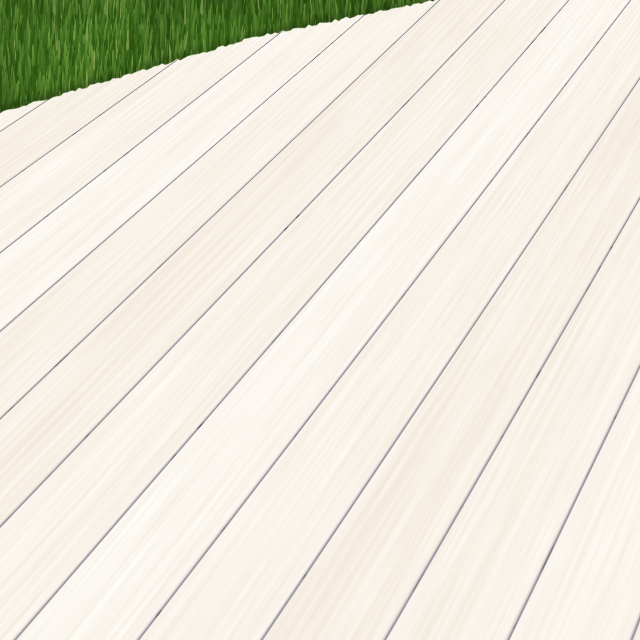
Give the GLSL for this texture, as a three.js fragment shader.

```glsl
// Pale wooden deck boards receding in perspective beside a corner of lawn.
varying vec2 vUv;

// Seam layout: horizontal position and spacing at the far and near canvas edges
const float FAR_X = 0.8893;
const float NEAR_X = 0.0234;
const float FAR_STEP = 0.0964;
const float NEAR_STEP = 0.1927;
const float FAN_SPREAD = 0.0225;
const float SEAM_BEND = 0.0095;
const float SEAM_HALF = 0.012;
const float SEAM_SOFT = 0.011;

const vec3 WOOD_LIGHT = vec3(0.984, 0.966, 0.935);
const vec3 WOOD_BEIGE = vec3(0.969, 0.938, 0.893);
const vec3 GRAIN_TINT = vec3(0.040, 0.058, 0.080);
const vec3 SEAM_COLOR = vec3(0.57, 0.56, 0.60);
const vec3 BEVEL_COLOR = vec3(0.80, 0.78, 0.78);
const vec3 SPECK_COLOR = vec3(0.27, 0.27, 0.31);

const vec3 GRASS_DARK = vec3(0.14, 0.29, 0.05);
const vec3 GRASS_MID = vec3(0.27, 0.46, 0.12);
const vec3 GRASS_LIGHT = vec3(0.47, 0.63, 0.27);
const vec3 GRASS_STRAW = vec3(0.64, 0.67, 0.40);
const vec2 BLADE_CELL = vec2(0.010, 0.040);
const int BLADE_LAYERS = 7;

float hash(vec2 p) {
  vec3 q = fract(vec3(p.xyx) * 0.1031);
  q += dot(q, q.yzx + 33.33);
  return fract((q.x + q.y) * q.z);
}

float noise(vec2 p) {
  vec2 i = floor(p);
  vec2 f = fract(p);
  f = f * f * (3.0 - 2.0 * f);
  float low = mix(hash(i), hash(i + vec2(1.0, 0.0)), f.x);
  float high = mix(hash(i + vec2(0.0, 1.0)), hash(i + vec2(1.0, 1.0)), f.x);
  return mix(low, high, f.y);
}

// Board coordinate: whole numbers lie on the seams
float boardCoord(vec2 uv) {
  float near = 1.0 - uv.y;
  float k = 0.0;
  for (int i = 0; i < 6; i++) {
    float bend = -SEAM_BEND * exp(-(k + 2.0) * (k + 2.0));
    float fan = -FAN_SPREAD * max(0.0, -3.0 - k);
    float start = mix(FAR_X + bend, NEAR_X + fan, near);
    k = (uv.x - start) / mix(FAR_STEP, NEAR_STEP, near);
  }
  return k;
}

vec3 deck(vec2 uv) {
  float k = boardCoord(uv);
  float board = floor(k);
  float along = 1.0 / (2.0 - uv.y);
  float tone = 0.5 + 0.5 * cos(1.5708 * (board - 2.0));
  tone = 0.8 * tone + 0.2 * hash(vec2(board + 40.0, 7.0));

  // Fine fibres, longer streaks and broad wavy figure
  vec2 g = vec2(k + 0.35 * along, along) + vec2(0.0, board * 5.3 + 60.0);
  float fibre = noise(g * vec2(48.0, 34.0)) - 0.5;
  float streak = noise(g * vec2(22.0, 11.0) + 9.0) - 0.5;
  float cloud = noise(g * vec2(2.5, 7.0) + 21.0);
  float figure = 0.5 + 0.5 * cos(55.0 * k + 16.0 * cloud);
  vec3 color = mix(WOOD_LIGHT, WOOD_BEIGE, clamp(tone + 0.6 * (cloud - 0.5), 0.0, 1.0));
  color -= GRAIN_TINT * (0.55 * fibre + 0.5 * streak + 0.22 * (figure - 0.5) * cloud);

  // Seam with a pale bevel on its left and dark specks inside
  float d = k - floor(k + 0.5);
  float bevel = 1.0 - smoothstep(0.008, 0.026, abs(d + 0.008));
  float seam = 1.0 - smoothstep(SEAM_HALF - SEAM_SOFT, SEAM_HALF + SEAM_SOFT * 0.5, abs(d));
  float id = floor(k + 0.5) + 30.0;
  float bead = noise(vec2(along * 190.0, id * 3.7));
  float speck = smoothstep(0.72, 0.95, bead) * noise(vec2(along * 24.0, id * 8.3));
  color = mix(color, BEVEL_COLOR, 0.65 * bevel);
  return mix(color, mix(SEAM_COLOR, SPECK_COLOR, speck), 0.9 * seam);
}

// Layers of slanted, tapering blades on jittered grids
vec3 lawn(vec2 uv) {
  vec3 color = mix(GRASS_DARK, GRASS_MID, 0.7 * noise(uv * vec2(90.0, 45.0)));
  for (int layer = 0; layer < BLADE_LAYERS; layer++) {
    float l = float(layer);
    vec2 p = uv / BLADE_CELL + vec2(l * 17.37, l * 9.61);
    for (int side = -1; side <= 1; side++) {
      vec2 cell = floor(p) + vec2(float(side), 0.0);
      float seed = hash(cell + l * 31.0);
      float lean = hash(cell + l * 13.0 + 71.0) - 0.35;
      float shade = hash(cell + l * 7.0 + 143.0);
      vec2 q = p - cell;
      float center = 0.2 + 0.6 * seed + lean * q.y * q.y;
      float width = 0.19 * (1.0 - q.y) * smoothstep(0.0, 0.2, q.y);
      float blade = 1.0 - smoothstep(width, width + 0.13, abs(q.x - center));
      blade *= smoothstep(0.0, 0.15, q.y) * (1.0 - smoothstep(0.8, 1.0, q.y));
      vec3 tint = mix(GRASS_DARK, GRASS_LIGHT, shade * (0.45 + 0.55 * q.y));
      tint = mix(tint, GRASS_STRAW, 0.6 * step(0.95, seed));
      color = mix(color, tint, 0.85 * blade);
    }
  }
  return color * (0.9 + 0.2 * noise(uv * 16.0));
}

void main() {
  // Lawn border: two straight runs meeting at a shallow corner
  float border = min(0.824 + 0.297 * vUv.x, 0.940 + 0.209 * (vUv.x - 0.39));
  float h = vUv.y - border;
  float ragged = 0.004 * (noise(vec2(vUv.x * 170.0, 3.0)) - 0.5);
  vec3 grass = lawn(vUv) * mix(0.8, 1.0, smoothstep(0.0, 0.018, h));
  vec3 color = mix(deck(vUv), grass, smoothstep(-0.0015, 0.0015, h + ragged));
  gl_FragColor = vec4(color, 1.0);
}
```
